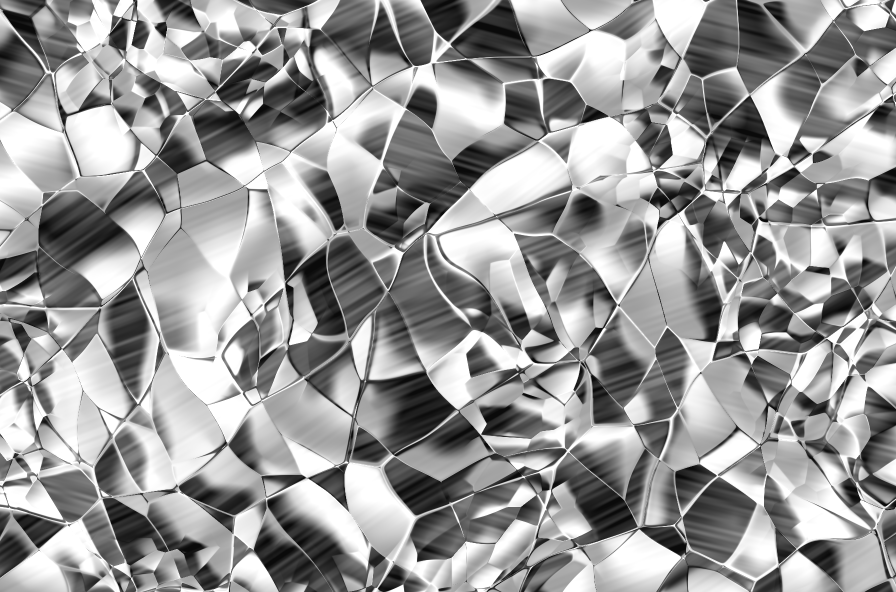
This texture is drawn by a Shadertoy shader. Its source:

```glsl
// Crumpled metal foil: soft-edged Voronoi facets at three sizes give the sheet
// a bent, creased tilt, and that tilt looks up a black-to-white studio
// reflection. Fine brushed streaks show in the dark reflections.

const float STREAK_ANGLE = 0.55;
const float CREASE_SHARPNESS = 60.0;

vec2 hash2(vec2 p) {
    vec2 k = vec2(dot(p, vec2(127.1, 311.7)), dot(p, vec2(269.5, 183.3)));
    return fract(sin(k) * 43758.5453);
}

vec2 noise2(vec2 p) {
    vec2 i = floor(p), f = fract(p);
    f = f * f * (3.0 - 2.0 * f);
    vec2 low = mix(hash2(i), hash2(i + vec2(1, 0)), f.x);
    vec2 high = mix(hash2(i + vec2(0, 1)), hash2(i + vec2(1, 1)), f.x);
    return mix(low, high, f.y);
}

// Rotates into a frame whose x axis points along the angle
mat2 frame(float angle) {
    float c = cos(angle), s = sin(angle);
    return mat2(c, -s, s, c);
}

// Tilt of one facet: a flat lean, a cylindrical bend and a cone around an apex
vec2 facetTilt(vec2 q, vec2 id) {
    vec2 lean = 2.0 * hash2(id + 17.3) - 1.0;
    vec2 shape = hash2(id + 41.9);
    float angle = 6.2832 * shape.x;
    vec2 axis = vec2(cos(angle), sin(angle));
    vec2 fromApex = q - 0.45 * axis;
    vec2 cone = fromApex / (length(fromApex) + 0.06);
    return lean + axis * dot(q, axis) * (0.4 + 1.3 * shape.y)
         + 0.6 * (1.0 - shape.y) * cone;
}

// Returns blended tilt (xy), crease strength (z) and a facet random (w)
vec4 facets(vec2 p, float seed) {
    vec2 cell = floor(p);
    vec2 tilt = vec2(0.0);
    float total = 1e-30, best = 0.0, facetRandom = 0.0;
    for (int y = -1; y <= 1; y++) {
        for (int x = -1; x <= 1; x++) {
            vec2 corner = cell + vec2(x, y);
            vec2 id = corner + seed;
            vec2 site = hash2(id);
            vec2 q = p - corner - site;
            float weight = exp(-CREASE_SHARPNESS * (dot(q, q) - 0.2 * site.x));
            tilt += weight * facetTilt(q, id);
            total += weight;
            if (weight > best) {
                best = weight;
                facetRandom = site.y;
            }
        }
    }
    return vec4(tilt / total, 1.0 - best / total, facetRandom);
}

// Brushed grain: noise stretched strongly along one direction
float brushed(vec2 p, float angle) {
    vec2 q = frame(angle) * p;
    float fine = noise2(q * vec2(9.0, 170.0)).x;
    float coarse = noise2(q * vec2(5.0, 75.0) + 31.0).y;
    return 0.6 * fine + 0.4 * coarse - 0.5;
}

// Studio surroundings seen in the foil: dark room against bright panels
float reflection(vec2 tilt, float grain) {
    float panel = sin(dot(tilt, vec2(3.0, 1.3)) + 0.4);
    float shade = 0.5 + 0.5 * sin(dot(tilt, vec2(-1.4, 2.9)) + 1.1);
    float lit = smoothstep(-0.65, 0.25, panel);
    float dark = 0.12 + 0.30 * shade + 0.42 * grain;
    float bright = 0.64 + 0.38 * shade + 0.08 * grain;
    return mix(dark, bright, lit);
}

float foil(vec2 p) {
    // Slight warp so that creases are not perfectly straight
    vec2 warped = p + 0.13 * (noise2(p * 3.0) - 0.5)
                    + 0.03 * (noise2(p * 11.0 + 5.0) - 0.5);

    // Large folds rise to the right, medium ones cross them
    vec4 large = facets(frame(0.65) * warped * vec2(3.3, 6.2), 3.0);
    vec4 medium = facets(frame(-1.05) * warped * vec2(5.5, 10.5), 57.0);
    vec4 small = facets(frame(0.9) * warped * vec2(15.0, 23.0), 113.0);

    // Small crumples gather in clusters
    float crumple = smoothstep(0.5, 0.75, noise2(p * 4.5 + 9.0).x);
    vec2 tilt = large.xy + 0.6 * medium.xy + 0.6 * crumple * small.xy;
    tilt += 0.7 * (noise2(p * 6.0 + 23.0) - 0.5);
    tilt += 0.3 * (noise2(p * 17.0 + 71.0) - 0.5);

    // Rounded creases sweep quickly through the reflection
    tilt += vec2(1.6, 0.9) * large.z + vec2(1.0, 0.6) * medium.z;

    float angle = STREAK_ANGLE + 0.5 * (large.w - 0.5)
                - 1.0 * step(0.75, large.w);
    float value = reflection(tilt, brushed(p, angle));
    float glint = smoothstep(0.3, 0.5, large.z);
    return clamp(value + 0.22 * glint, 0.04, 1.0);
}

void mainImage(out vec4 fragColor, in vec2 fragCoord) {
    // Four samples per pixel smooth the thin creases
    float value = 0.0;
    for (int i = 0; i < 4; i++) {
        vec2 offset = vec2(i % 2, i / 2) * 0.5 - 0.25;
        value += 0.25 * foil((fragCoord + offset) / iResolution.y);
    }
    fragColor = vec4(vec3(value), 1.0);
}
```
